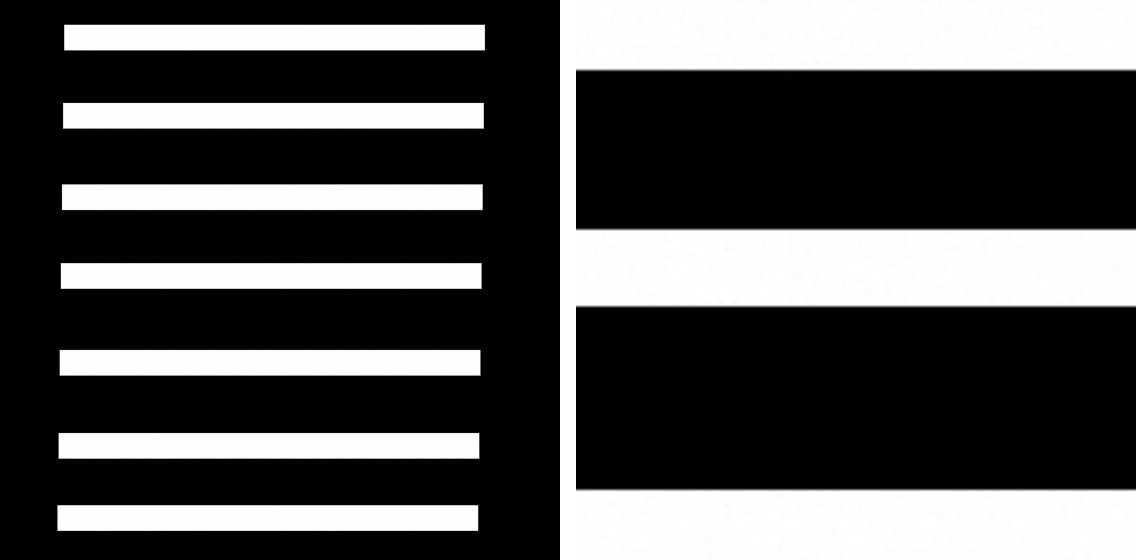
Left, the full canvas; right, a detail of the centre.
Give the GLSL for this pattern, as a WebGL 1 fragment shader.

```glsl
precision highp float;

// Seven white horizontal bars on black, drawn as a union of box distances.
// Each row leans slightly right going up; a short sine series makes the row
// spacing uneven, and gradient noise adds faint mottling near soft edges.

uniform vec2 u_resolution;

const int BAR_COUNT = 7;
const vec2 BAR_SIZE = vec2(0.7513, 0.0458);
const vec2 FIRST_CENTER = vec2(0.4783, 0.0749);
const vec2 ROW_STEP = vec2(0.0020, 0.1430);

// Amplitudes of harmonics 1 to 4, and 5, of the vertical spacing drift
const vec4 DRIFT_LOW = vec4(-0.00294, -0.00781, -0.00465, -0.00225);
const float DRIFT_HIGH = 0.00156;

const vec3 BACKGROUND = vec3(0.0);
const vec3 BAR_COLOR = vec3(1.0);
const float EDGE_SOFTNESS = 0.0013;
const float MOTTLE_SCALE = 190.0;
const float MOTTLE_INSIDE = 0.025;
const float MOTTLE_OUTSIDE = 0.02;
const float HALO_WIDTH = 0.012;
const float PI = 3.14159;

vec2 hashGradient(vec2 cell) {
  float angle = 2.0 * PI * fract(sin(dot(cell, vec2(127.1, 311.7))) * 4375.85);
  return vec2(cos(angle), sin(angle));
}

float gradientNoise(vec2 p) {
  vec2 i = floor(p);
  vec2 f = p - i;
  vec2 w = f * f * f * (f * (f * 6.0 - 15.0) + 10.0);
  vec2 e = vec2(1.0, 0.0);
  float a = dot(hashGradient(i), f);
  float b = dot(hashGradient(i + e.xy), f - e.xy);
  float c = dot(hashGradient(i + e.yx), f - e.yx);
  float d = dot(hashGradient(i + e.xx), f - e.xx);
  return mix(mix(a, b, w.x), mix(c, d, w.x), w.y);
}

float boxDistance(vec2 p, vec2 halfSize) {
  vec2 q = abs(p) - halfSize;
  return length(max(q, 0.0)) + min(max(q.x, q.y), 0.0);
}

// Vertical offset of a row; zero at the first and last rows
float rowDrift(float row) {
  float phase = PI * row / float(BAR_COUNT - 1);
  return dot(DRIFT_LOW, sin(phase * vec4(1.0, 2.0, 3.0, 4.0)))
       + DRIFT_HIGH * sin(phase * 5.0);
}

float barsDistance(vec2 p) {
  float nearest = 1.0;
  for (int i = 0; i < BAR_COUNT; i++) {
    float row = float(i);
    vec2 center = FIRST_CENTER + ROW_STEP * row + vec2(0.0, rowDrift(row));
    nearest = min(nearest, boxDistance(p - center, 0.5 * BAR_SIZE));
  }
  return nearest;
}

void main() {
  vec2 uv = gl_FragCoord.xy / u_resolution;
  float dist = barsDistance(uv);

  // Soft bar edges, never narrower than a pixel
  float soft = max(EDGE_SOFTNESS, 0.6 / min(u_resolution.x, u_resolution.y));
  float coverage = 1.0 - smoothstep(-soft, soft, dist);
  vec3 color = mix(BACKGROUND, BAR_COLOR, coverage);

  // Faint mottling: darker flecks in the bars, lighter ones just outside
  float fleck = max(gradientNoise(uv * MOTTLE_SCALE), 0.0);
  float halo = 1.0 - smoothstep(0.0, HALO_WIDTH, dist);
  color += fleck * mix(MOTTLE_OUTSIDE * halo, -MOTTLE_INSIDE, coverage);

  gl_FragColor = vec4(clamp(color, 0.0, 1.0), 1.0);
}
```
